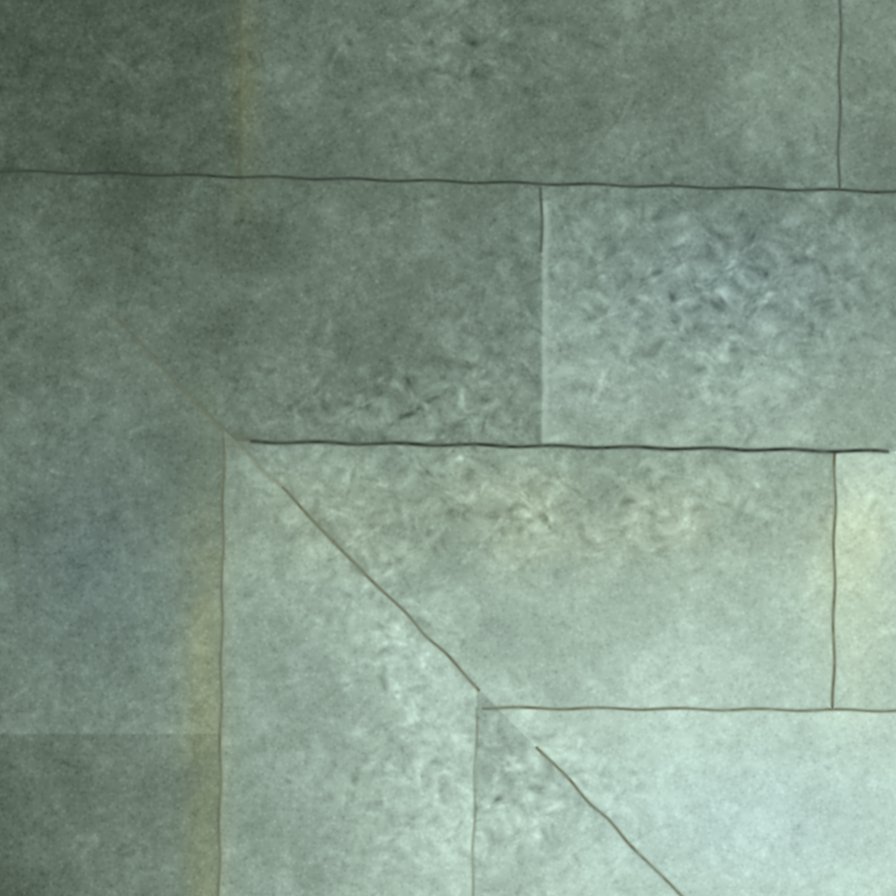
Reproduce this texture procedurally as a three.js fragment shader.

```glsl
// Worn green-grey paving: mitred stone courses that brighten to the lower right.
// Each slab is a sloped tone chosen by its side of the seam lines; cellular
// blobs at several scales add clouds, flakes and grain, then seams are drawn.

varying vec2 vUv;

const vec3 DARK_STONE = vec3(0.35, 0.41, 0.36);
const vec3 PALE_STONE = vec3(0.74, 0.84, 0.78);
const vec3 CRACK = vec3(0.20, 0.23, 0.20);
const vec3 RUST = vec3(0.37, 0.38, 0.29);
const vec3 OCHRE_TINT = vec3(0.045, 0.015, -0.050);
const vec3 COOL_TINT = vec3(-0.015, -0.008, 0.022);
const float SEAM_WIDTH = 0.0021;
const float CLOUD = 0.09;
const float FLAKE = 0.25;
const float GRAIN = 0.085;

// Seam lines: height at x = 0, slope
const vec2 TOP_SEAM = vec2(0.809, -0.023);
const vec2 MID_SEAM = vec2(0.512, -0.016);
const vec2 LOW_SEAM = vec2(0.213, -0.006);
const vec2 MITRE = vec2(0.776, -1.02);

vec3 hash3(vec2 c) {
  vec3 q = vec3(dot(c, vec2(127.1, 311.7)), dot(c, vec2(269.5, 183.3)), dot(c, vec2(419.2, 371.9)));
  return fract(sin(q) * 43758.55);
}

// Cellular noise: soft signed blobs around jittered cell points
float blobs(vec2 p) {
  vec2 cell = floor(p), f = fract(p);
  float sum = 0.0;
  for (int j = -1; j <= 1; j++) {
    for (int i = -1; i <= 1; i++) {
      vec2 o = vec2(float(i), float(j));
      vec3 h = hash3(cell + o);
      vec2 d = o + h.xy - f;
      sum += (h.z - 0.5) * exp(-5.0 * dot(d, d));
    }
  }
  return sum;
}

float side(float d) { return smoothstep(-0.002, 0.002, d); }

float above(vec2 p, vec2 line) { return side(p.y - line.x - line.y * p.x); }

float slope(vec2 p, float base, float gx, float gy) { return base + gx * p.x + gy * p.y; }

float patchAt(vec2 p, vec2 c, vec2 r) {
  vec2 d = (p - c) / r;
  return exp(-dot(d, d));
}

// Tone of the slab under p
float slabTone(vec2 p) {
  float top = mix(slope(p, 0.33, 0.20, 0.02), slope(p, 0.39, 0.17, 0.0), side(p.x - 0.269));
  top = mix(top, 0.53, side(p.x - 0.937));
  float outer = mix(slope(p, 0.62, 0.20, -0.31), slope(p, 0.89, 0.0, -0.43), side(p.x - 0.605));
  float inner = mix(slope(p, 0.82, 0.10, -0.48), 0.80, side(p.x - 0.931));
  float right = mix(slope(p, 0.72, 0.14, 0.0), inner, above(p, LOW_SEAM));
  right = mix(right, outer, above(p, MID_SEAM));
  float left = mix(slope(p, 0.43, 0.45, 0.0), slope(p, 0.53, 0.36, -0.17), side(p.y - 0.181));
  left = mix(left, slope(p, 0.44, 0.70, 0.0), side(p.x - 0.244 - 0.012 * p.y));
  left = mix(left, slope(p, 0.50, 0.45, -0.20), side(p.x - 0.527 - 0.024 * p.y));
  return mix(mix(left, right, above(p, MITRE)), top, above(p, TOP_SEAM));
}

// Where the surface is most flaked
float wear(vec2 p) {
  float w = 0.28 + 0.65 * patchAt(p, vec2(0.80, 0.69), vec2(0.20, 0.11));
  w += 0.55 * patchAt(p, vec2(0.46, 0.56), vec2(0.15, 0.06));
  w += 0.55 * patchAt(p, vec2(0.60, 0.44), vec2(0.32, 0.06));
  w += 0.50 * patchAt(p, vec2(0.44, 0.22), vec2(0.10, 0.22));
  w += 0.50 * patchAt(p, vec2(0.58, 0.12), vec2(0.09, 0.10));
  w += 0.30 * patchAt(p, vec2(0.55, 0.95), vec2(0.16, 0.06));
  return w;
}

float seam(vec2 p, vec2 a, vec2 b, float width) {
  p += 0.0010 * sin(p.yx * 71.0 + 2.0 * sin(p.xy * 33.0));
  vec2 ab = b - a;
  float d = length(p - a - ab * clamp(dot(p - a, ab) / dot(ab, ab), 0.0, 1.0)) / width;
  return exp(-d * d);
}

void main() {
  vec2 p = vUv;
  vec2 warped = p + 0.004 * sin(p.yx * 90.0 + 3.0 * sin(p * 41.0));
  float cloud = blobs(p * 9.0) + 0.7 * blobs(p * 23.0 + 7.0);
  float flake = blobs(warped * vec2(70.0, 82.0)) + 0.7 * blobs(warped * vec2(125.0, 140.0) + 31.0);
  float grain = blobs(p * 240.0 + 11.0);
  float tone = slabTone(p) + CLOUD * cloud + GRAIN * grain;
  tone += FLAKE * flake * wear(p) * (1.0 + 0.8 * cloud);
  vec3 col = mix(DARK_STONE, PALE_STONE, (tone - 0.41) / 0.43);

  // Ochre stains along joints, cooler slab centres
  float stain = patchAt(p, vec2(0.228, 0.18), vec2(0.025, 0.28));
  stain += 0.6 * patchAt(p, vec2(0.272, 0.92), vec2(0.018, 0.16));
  stain += 0.5 * patchAt(p, vec2(0.55, 0.42), vec2(0.35, 0.07));
  stain += 0.6 * patchAt(p, vec2(0.96, 0.36), vec2(0.05, 0.14));
  float cool = patchAt(p, vec2(0.82, 0.69), vec2(0.18, 0.10));
  cool += patchAt(p, vec2(0.10, 0.38), vec2(0.10, 0.12)) + patchAt(p, vec2(0.85, 0.08), vec2(0.2, 0.1));
  col += OCHRE_TINT * stain * (0.8 + cloud) + COOL_TINT * cool;

  // Dark open cracks
  float crack = 0.75 * seam(p, vec2(0.0, 0.809), vec2(1.0, 0.786), SEAM_WIDTH);
  crack = max(crack, 0.90 * seam(p, vec2(0.28, 0.507), vec2(0.99, 0.496), SEAM_WIDTH * 1.15));
  crack = max(crack, 0.55 * seam(p, vec2(0.604, 0.79), vec2(0.604, 0.72), SEAM_WIDTH));
  crack = max(crack, 0.50 * seam(p, vec2(0.938, 1.0), vec2(0.936, 0.79), SEAM_WIDTH));

  // Rusty closed joints
  float rust = 0.75 * seam(p, vec2(0.315, 0.455), vec2(0.535, 0.231), SEAM_WIDTH);
  rust = max(rust, 0.75 * seam(p, vec2(0.60, 0.165), vec2(0.765, -0.005), SEAM_WIDTH));
  rust = max(rust, 0.35 * seam(p, vec2(0.125, 0.648), vec2(0.315, 0.455), SEAM_WIDTH * 1.6));
  rust = max(rust, 0.70 * seam(p, vec2(0.54, 0.210), vec2(1.0, 0.207), SEAM_WIDTH));
  rust = max(rust, 0.75 * seam(p, vec2(0.932, 0.495), vec2(0.930, 0.208), SEAM_WIDTH));
  rust = max(rust, 0.55 * seam(p, vec2(0.250, 0.51), vec2(0.244, 0.0), SEAM_WIDTH));
  rust = max(rust, 0.35 * seam(p, vec2(0.532, 0.21), vec2(0.527, 0.0), SEAM_WIDTH));
  rust = max(rust, 0.35 * seam(p, vec2(0.270, 1.0), vec2(0.267, 0.805), SEAM_WIDTH));
  rust = max(rust, 0.40 * patchAt(p, vec2(0.266, 0.507), vec2(0.018, 0.012)));
  float chalk = 0.35 * seam(p, vec2(0.609, 0.77), vec2(0.608, 0.51), SEAM_WIDTH * 2.0);

  col = mix(col, PALE_STONE, chalk);
  col = mix(col, RUST, rust * (0.9 + 0.5 * flake));
  col = mix(col, CRACK, crack * (0.9 + 0.5 * flake));
  gl_FragColor = vec4(clamp(col, 0.0, 1.0), 1.0);
}
```
